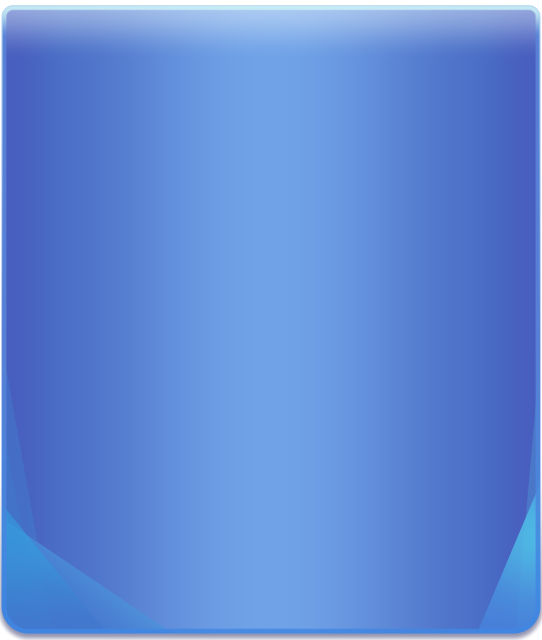
This background is drawn by a Shadertoy shader. Its source:

```glsl
// A glossy blue rounded panel on white, with translucent blades in its lower corners.
// A rounded-box distance gives the rim and shadow; soft half-planes cut the blades
// over a mirrored horizontal gradient.

float panelDistance(vec2 p) {
    vec2 q = p - vec2(0.424, 0.501);
    float radius = q.y > 0.0 ? 0.018 : 0.042;
    vec2 e = abs(q) - vec2(0.4215, 0.491) + radius;
    return length(max(e, 0.0)) + min(max(e.x, e.y), 0.0) - radius;
}

// Coverage of the area to the left of the direction a -> b.
float leftOf(vec2 p, vec2 a, vec2 b) {
    vec2 along = normalize(b - a);
    vec2 r = p - a;
    float side = along.x * r.y - along.y * r.x;
    return clamp(0.5 + side * iResolution.y, 0.0, 1.0);
}

void mainImage(out vec4 fragColor, in vec2 fragCoord) {
    vec2 p = fragCoord / iResolution.xy * vec2(0.848, 1.0);
    float pixel = 1.0 / iResolution.y;
    float d = panelDistance(p);

    // Body: bright centre falling to indigo sides
    float t = abs(p.x - 0.423) / 0.423;
    vec3 body = mix(vec3(0.44, 0.635, 0.905), vec3(0.29, 0.43, 0.775), smoothstep(0.02, 0.86, t));
    body = mix(body, vec3(0.28, 0.37, 0.745), smoothstep(0.74, 0.98, t));

    // Gloss under the top edge
    float gloss = smoothstep(0.905, 0.995, p.y);
    body = mix(body, vec3(0.94, 0.98, 1.0), 0.46 * gloss);

    // Left blades: two tall slivers and two wide wedges
    float height = smoothstep(0.01, 0.16, p.y);
    vec3 teal = mix(vec3(0.25, 0.46, 0.80), vec3(0.20, 0.62, 0.87), height);
    float tall = leftOf(p, vec2(0.083, 0.017), vec2(0.009, 0.427));
    float thin = leftOf(p, vec2(0.065, 0.017), vec2(0.007, 0.320));
    float wedge = leftOf(p, vec2(0.163, 0.017), vec2(0.003, 0.212));
    float wide = leftOf(p, vec2(0.260, 0.017), vec2(0.060, 0.152));
    vec3 wideTint = mix(vec3(0.27, 0.49, 0.82), vec3(0.30, 0.62, 0.88),
                        smoothstep(0.10, 0.20, p.x * 0.56 + p.y * 0.83));
    body = mix(body, wideTint, 0.72 * wide);
    body = mix(body, vec3(0.25, 0.52, 0.82), 0.38 * tall);
    body = mix(body, vec3(0.24, 0.50, 0.83), 0.25 * thin);
    body = mix(body, teal, 0.62 * wedge);

    // Right blades: a faint sliver and a bright wedge
    float sliver = leftOf(p, vec2(0.840, 0.388), vec2(0.807, 0.017));
    float fin = leftOf(p, vec2(0.846, 0.247), vec2(0.749, 0.017));
    float glow = exp(-dot(p - vec2(0.838, 0.165), p - vec2(0.838, 0.165)) / 0.009);
    vec3 finTint = mix(vec3(0.28, 0.50, 0.86), vec3(0.31, 0.76, 0.91), glow);
    body = mix(body, vec3(0.30, 0.57, 0.83), 0.48 * sliver);
    body = mix(body, finTint, 0.85 * fin);

    // Rim: pale at the top, saturated blue at the base
    vec3 rim = mix(vec3(0.25, 0.53, 0.89), vec3(0.35, 0.52, 0.85), smoothstep(0.02, 0.5, p.y));
    rim = mix(rim, vec3(0.80, 0.95, 0.97), smoothstep(0.94, 0.987, p.y));
    float outer = smoothstep(-0.0035, -0.0005, d) * smoothstep(0.40, 0.90, p.y);
    rim = mix(rim, vec3(0.72, 0.87, 0.95), 0.7 * outer);
    float rimMask = smoothstep(-0.0075 - pixel, -0.0075 + pixel, d);
    body = mix(body, rim, 0.85 * rimMask);

    // White ground with a soft shadow below
    float shade = 1.0 - smoothstep(-0.004, 0.009, panelDistance(p + vec2(0.0, 0.005)));
    shade *= 1.0 - smoothstep(0.05, 0.30, p.y);
    vec3 ground = mix(vec3(1.0), vec3(0.46, 0.46, 0.60), 0.75 * shade);
    float inside = clamp(0.5 - d / pixel, 0.0, 1.0);
    fragColor = vec4(mix(ground, body, inside), 1.0);
}
```
